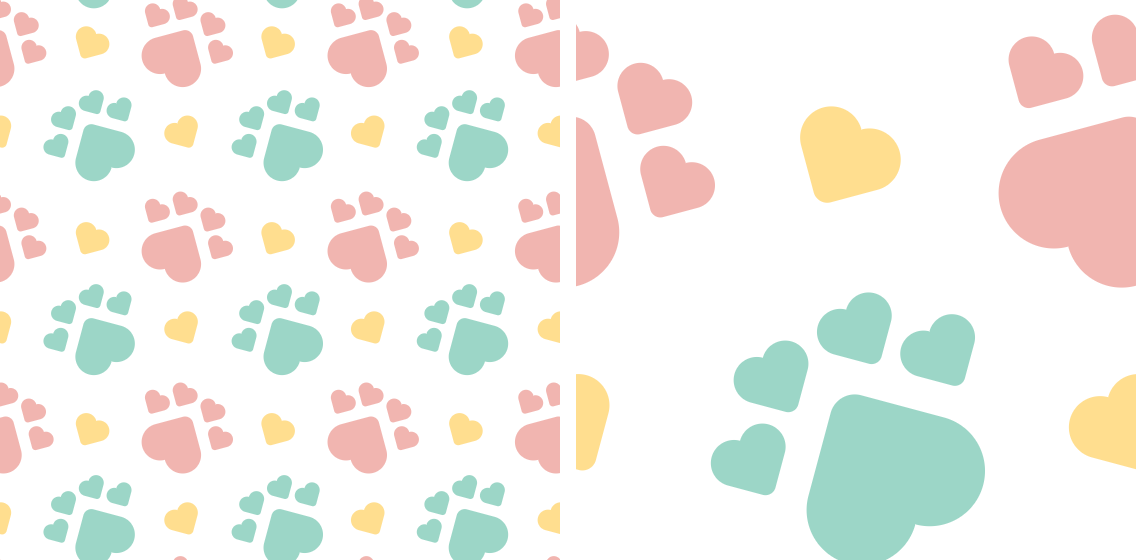
Left: the whole. Right: its middle third, enlarged.
Give the GLSL for this pattern, as a three.js fragment shader.

```glsl
varying vec2 vUv;

const vec3 PAPER = vec3(1.0);
const vec3 PINK = vec3(0.945, 0.71, 0.69);
const vec3 MINT = vec3(0.61, 0.84, 0.78);
const vec3 YELLOW = vec3(1.0, 0.87, 0.56);

const float COLUMNS = 3.0;
const float PAD_RADIUS = 0.0988;
const float TOE_RADIUS = 0.0414;
const float HEART_RADIUS = 0.0557;
const float TILT = 0.2618;

// Heart from a square and two discs, centred on its bounds, tip at upper left
float heart(vec2 p, float lobe) {
  float c = cos(TILT), s = sin(TILT);
  vec2 q = vec2(c * p.x - s * p.y, -s * p.x - c * p.y) / lobe + vec2(1.45, 1.316);
  float tip = 0.45;
  float body = max(length(max(tip - q, 0.0)) - tip, max(q.x, q.y) - 2.0);
  float lobes = min(length(q - vec2(2.0, 1.0)), length(q - vec2(1.0, 2.0))) - 1.0;
  return lobe * min(body, lobes);
}

// Large heart pad with four small hearts on an arc
float paw(vec2 p) {
  vec2 fromPad = p - vec2(0.086, -0.093);
  vec2 forward = vec2(-0.5, 0.866);
  vec2 side = vec2(0.866, 0.5);
  float d = heart(fromPad, PAD_RADIUS);
  for (int i = 0; i < 4; i++) {
    float t = float(i) - 1.5;
    float along = 0.285 - 0.054 * t * t;
    float across = t * (0.177 - 0.0208 * t * t) - 0.0145;
    vec2 toe = forward * along + side * across;
    d = min(d, heart(toe - fromPad, TOE_RADIUS));
  }
  return d;
}

// Distance down from the first row; the row gaps are uneven
float rowDrop(float row, float firstGap) {
  if (row < 0.0) return -0.926;
  if (row < 1.0) return 0.0;
  if (row < 2.0) return firstGap;
  if (row < 3.0) return firstGap + 1.023;
  return 3.0;
}

// Offset from the closest repeat; the middle column and one edge repeat are nudged
vec2 fromNearest(vec2 p, vec2 first, float firstGap, float middleNudge, float edgeNudge) {
  vec2 best = vec2(10.0);
  for (int j = -1; j < 4; j++) {
    for (int i = -1; i < 3; i++) {
      vec2 center = first + vec2(float(i), -rowDrop(float(j), firstGap));
      if (i == 1) center.x += middleNudge;
      if (i == -1 && j == 2) center.x += edgeNudge;
      vec2 offset = p - center;
      if (dot(offset, offset) < dot(best, best)) best = offset;
    }
  }
  return best;
}

vec3 paint(vec3 base, vec3 ink, float d, float pixel) {
  return mix(base, ink, clamp(0.5 - d / pixel, 0.0, 1.0));
}

void main() {
  vec2 p = vUv * COLUMNS;
  float pixel = max(fwidth(p.y), 0.0001);
  vec2 mirrorX = vec2(-1.0, 1.0);
  vec2 mirrorY = vec2(1.0, -1.0);

  vec2 pinkAt = fromNearest(p, vec2(1.004, 2.779), 1.047, -0.004, 0.039);
  vec2 mintAt = fromNearest(p, vec2(0.477, 2.275), 1.039, 0.008, 0.0);
  vec2 leftTipAt = fromNearest(p, vec2(0.496, 2.773), 1.049, -0.006, 0.0);
  vec2 rightTipAt = fromNearest(p, vec2(0.970, 2.295), 1.049, 0.0, 0.0);

  vec3 color = PAPER;
  color = paint(color, PINK, paw(pinkAt * mirrorX), pixel);
  color = paint(color, MINT, paw(mintAt), pixel);
  color = paint(color, YELLOW, heart(leftTipAt * mirrorY, HEART_RADIUS), pixel);
  color = paint(color, YELLOW, heart(-rightTipAt, HEART_RADIUS), pixel);
  gl_FragColor = vec4(color, 1.0);
}
```
